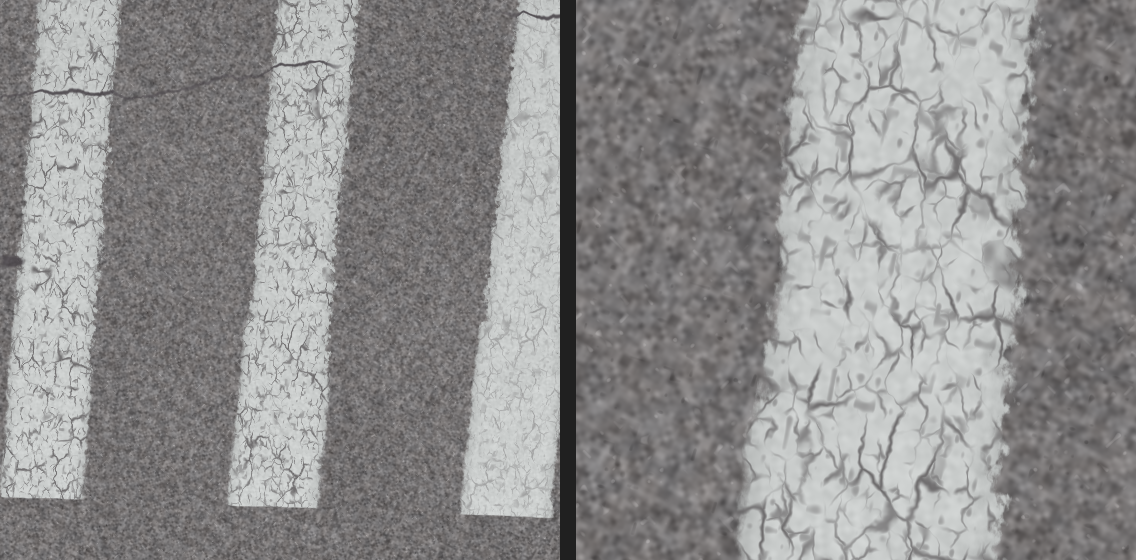
Left: the whole. Right: its middle third, enlarged.
Give the GLSL for this texture, as a Shadertoy shader.

```glsl
// Worn, cracked white crosswalk stripes slanting across grey asphalt.

const vec3 ASPHALT = vec3(0.458, 0.447, 0.448);
const vec3 PAINT = vec3(0.790, 0.802, 0.798);
const vec3 CRACK = vec3(0.40, 0.39, 0.395);
const vec3 FISSURE = vec3(0.27, 0.25, 0.27);

float hash(vec2 p) {
    return fract(sin(dot(p, vec2(127.1, 311.7))) * 43758.5453);
}

float noise(vec2 p) {
    vec2 i = floor(p), f = fract(p);
    f = f * f * (3.0 - 2.0 * f);
    return mix(mix(hash(i), hash(i + vec2(1, 0)), f.x),
               mix(hash(i + vec2(0, 1)), hash(i + vec2(1, 1)), f.x), f.y);
}

// Turns the lattice so that layered grains do not line up
vec2 turn(vec2 p, float a) {
    return mat2(cos(a), sin(a), -sin(a), cos(a)) * p;
}

// Fractal noise, centred on zero
float fbm(vec2 p) {
    float sum = 0.0, amp = 0.5;
    for (int k = 0; k < 4; k++) {
        sum += amp * (noise(p) - 0.5);
        p = turn(p, 0.6) * 2.03 + 17.3;
        amp *= 0.5;
    }
    return sum;
}

// Gap between the two nearest cell points: zero along cell borders
float cellBorder(vec2 p) {
    vec2 cell = floor(p);
    float near = 8.0, next = 8.0;
    for (int y = -1; y <= 1; y++)
    for (int x = -1; x <= 1; x++) {
        vec2 c = cell + vec2(x, y);
        float d = length(c + vec2(hash(c), hash(c + 57.0)) - p);
        next = min(next, max(near, d));
        near = min(near, d);
    }
    return next - near;
}

// Broken network of soft cracks; width is a fraction of a cell
float crackNet(vec2 uv, vec2 scale, float width, float amount) {
    vec2 warp = vec2(fbm(uv * 50.0), fbm(uv * 50.0 + 31.0)) * 0.020;
    float gap = cellBorder((uv + warp) * scale);
    float strength = smoothstep(0.7 - amount, 1.25 - amount, noise(uv * scale * 1.6 + 9.0));
    return strength * (1.0 - smoothstep(0.0, width * (0.6 + 0.6 * strength), gap));
}

vec3 asphalt(vec2 uv) {
    float grain = 0.17 * (noise(turn(uv, 0.5) * 290.0) - 0.5)
                + 0.13 * (noise(turn(uv, 1.1) * 190.0 + 5.0) - 0.5)
                + 0.07 * (noise(turn(uv, 0.2) * 95.0 + 8.0) - 0.5);
    float chips = smoothstep(0.84, 0.98, noise(turn(uv, 0.8) * 200.0 + 40.0));
    float pits = smoothstep(0.84, 0.98, noise(turn(uv, 0.3) * 190.0 + 80.0));
    float tone = grain + 0.05 * fbm(uv * 5.0) + 0.10 * chips - 0.07 * pits;
    vec3 tint = vec3(0.006, 0.0, -0.005) * (noise(uv * 90.0 + 3.0) - 0.5) * 2.0;
    return ASPHALT + tone + tint;
}

// x: depth from the flank, y: depth from the lower end, z: stripe index
vec3 stripe(vec2 uv) {
    float t = (uv.y - 0.1) / 0.9;
    float first = mix(0.072, 0.142, t), pitch = mix(0.416, 0.427, t);
    float index = round((uv.x - first) / pitch);
    float x = uv.x - first - index * pitch;
    float side = x < 0.0 ? -1.0 : 1.0;
    // The lower part was repainted slightly wider
    float seam = side < 0.0 ? 0.42 : 0.33;
    float wide = 1.0 - smoothstep(seam - 0.012, seam + 0.012, uv.y);
    float halfWidth = 0.072 + mix(0.003, 0.010, min(index, 1.0)) * wide;
    // Flanks are frayed, most of all on the upper right
    float fray = mix(0.026, 0.013, wide) * (side > 0.0 ? 1.3 : 1.0);
    float rough = 0.7 * fbm(uv * vec2(190.0, 130.0)) + 0.4 * fbm(uv * vec2(60.0, 90.0) + 4.0);
    float flank = halfWidth - abs(x) + fray * rough + 0.008 * fbm(uv * 14.0);
    float end = uv.y - (0.112 - 0.037 * uv.x) + 0.005 * fbm(uv * 40.0);
    return vec3(flank, end, index);
}

// Long wandering fissure that crosses the road near the top
float fissure(vec2 uv) {
    float path = 0.831 + 0.050 * smoothstep(0.22, 0.56, uv.x) + 0.092 * smoothstep(0.56, 0.90, uv.x);
    path += 0.030 * fbm(vec2(uv.x * 30.0, 2.0));
    float width = 0.001 + 0.004 * noise(vec2(uv.x * 60.0, 7.0));
    float gone = smoothstep(0.57, 0.63, uv.x) * (1.0 - smoothstep(0.86, 0.92, uv.x));
    return (1.0 - smoothstep(0.2 * width, width + 0.0015, abs(uv.y - path))) * (1.0 - gone);
}

void mainImage(out vec4 fragColor, in vec2 fragCoord) {
    vec2 uv = fragCoord / iResolution.xy;
    vec3 s = stripe(uv);
    float cover = smoothstep(-0.003, 0.005, s.x) * smoothstep(-0.001, 0.002, s.y);

    // Paint film, duller toward its flanks
    vec3 film = PAINT + 0.04 * (0.5 - uv.y) + 0.05 * fbm(uv * 50.0)
              + 0.06 * (noise(turn(uv, 0.7) * 250.0) - 0.5);
    film -= 0.06 * (1.0 - smoothstep(0.0, 0.022, s.x));

    // Large cracks, fine cracks and small flakes; the last stripe is the least worn
    float wear = s.z > 1.5 ? 0.45 : 1.0;
    float large = crackNet(uv, vec2(38.0, 23.0), 0.13, 0.42);
    float fine = crackNet(uv + 3.0, vec2(80.0, 48.0), 0.21, 0.42);
    float flakes = smoothstep(0.74, 0.98, noise(turn(uv, 0.2) * vec2(190.0, 120.0) + 21.0));
    float damage = max(max(large, 0.75 * fine), 0.5 * flakes) * wear;
    film = mix(film, CRACK, 0.9 * damage);

    vec3 color = mix(asphalt(uv), film, cover);
    color = mix(color, FISSURE, fissure(uv) * mix(0.5, 0.85, cover));

    // Dark stain beside the first stripe
    float stain = length((uv - vec2(0.018, 0.533)) / vec2(0.026, 0.013)) + fbm(uv * 60.0);
    color = mix(color, FISSURE, 0.7 * (1.0 - smoothstep(0.5, 1.2, stain)));
    fragColor = vec4(clamp(color, 0.0, 1.0), 1.0);
}
```
